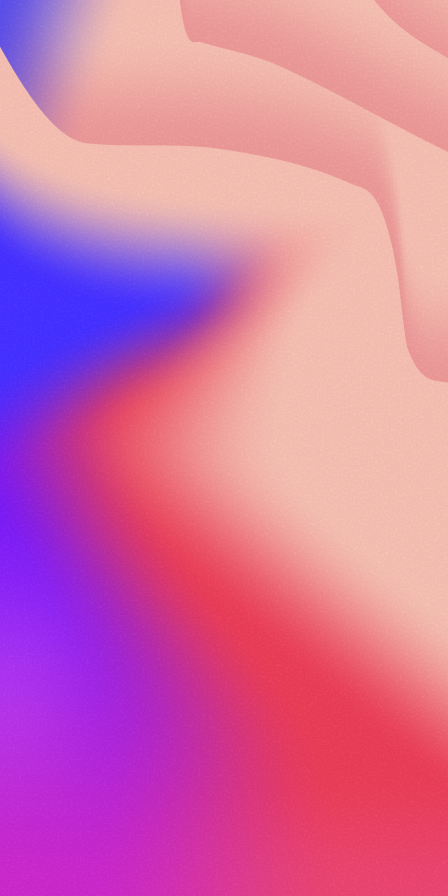
Reproduce this background procedurally as a WebGL 1 fragment shader.

```glsl
precision highp float;
uniform vec2 u_resolution;

#define PEACH vec3(0.95, 0.74, 0.69)
#define ROSE vec3(0.915, 0.59, 0.59)
#define RED vec3(0.91, 0.24, 0.34)
#define BLUE vec3(0.27, 0.19, 1.0)
#define VIOLET vec3(0.47, 0.10, 0.96)
#define MAGENTA vec3(0.80, 0.16, 0.78)
#define SHADE_DEPTH 0.25
#define GRAIN_SCALE 200.0
#define GRAIN_AMOUNT 0.035

// Cubic curve between two knots, each (x, depth, slope)
float bend(float x, vec3 a, vec3 b) {
  float h = b.x - a.x;
  float t = clamp((x - a.x) / h, 0.0, 1.0);
  float s = t * t * (3.0 - 2.0 * t);
  float u = 1.0 - t;
  return mix(a.y, b.y, s) + h * t * u * (u * a.z - t * b.z);
}

// Depth of the three sheet edges below the top
float frontEdge(float x) {
  vec3 dip = vec3(0.195, 0.320, 0.1);
  vec3 shelf = vec3(0.495, 0.333, 0.15);
  vec3 shoulder = vec3(0.781, 0.409, 0.45);
  vec3 drop = vec3(0.885, 0.599, 5.5);
  vec3 foot = vec3(0.911, 0.781, 2.6);
  if (x < dip.x) return bend(x, vec3(0.0, 0.104, 1.8), dip);
  if (x < shelf.x) return bend(x, dip, shelf);
  if (x < shoulder.x) return bend(x, shelf, shoulder);
  if (x < drop.x) return bend(x, shoulder, drop);
  if (x < foot.x) return bend(x, drop, foot);
  return bend(x, foot, vec3(1.0, 0.854, 0.2));
}

float middleEdge(float x) {
  vec3 corner = vec3(0.448, 0.094, 0.3);
  vec3 slope = vec3(0.625, 0.148, 0.45);
  if (x < corner.x) return bend(x, vec3(0.398, -0.026, 9.0), corner);
  if (x < slope.x) return bend(x, corner, slope);
  return bend(x, slope, vec3(1.0, 0.339, 0.48));
}

float backEdge(float x) {
  return bend(x, vec3(0.82, -0.02, 1.4), vec3(1.0, 0.13, 0.6));
}

// Smooth cover of the sheet below an edge
float cover(float depth, float edge, float nextEdge, float pixel) {
  float slope = (nextEdge - edge) / pixel;
  float d = (depth - edge) / sqrt(1.0 + slope * slope);
  return smoothstep(-0.7 * pixel, 0.7 * pixel, d);
}

// Peach sheet darkening to rose just above the edge in front of it
vec3 sheet(float depth, float edge) {
  return mix(ROSE, PEACH, smoothstep(0.0, SHADE_DEPTH, edge - depth));
}

float soft(float d, float halfWidth) {
  return smoothstep(-halfWidth, halfWidth, d);
}

// Blue, violet and red glow on the front sheet
vec3 frontColor(float x, float y) {
  vec3 cool = mix(VIOLET, MAGENTA, smoothstep(1.1, 2.1, y));
  vec2 fromGlow = vec2(x, y - 1.52) / vec2(0.2, 0.25);
  cool += vec3(0.08, 0.08, 0.04) * exp(-dot(fromGlow, fromGlow));
  vec3 warm = RED + vec3(0.0, 0.03, 0.10) * smoothstep(1.7, 2.0, y);

  float coolEdge = 0.12 + 0.36 * smoothstep(0.95, 1.75, y);
  vec3 glow = mix(cool, warm, soft(x - coolEdge, 0.2 + 0.1 * smoothstep(1.2, 2.0, y)));
  float blue = soft(0.94 - 0.47 * x - y, 0.13) * (1.0 - smoothstep(0.38, 0.70, x));
  glow = mix(glow, BLUE, blue);

  // The glow ends at a curved top and a rounded wedge on the right
  float top = 0.60 - 0.17 * exp(-4.8 * x);
  float v = y - 1.015;
  float wedgeEdge = 0.29 + 0.225 * v + 1.025 * sqrt(v * v + 0.01);
  float wedge = soft(x - wedgeEdge, mix(0.13, 0.25, smoothstep(0.65, 1.0, y)));
  return mix(PEACH, glow, soft(y - top, 0.14) * (1.0 - wedge));
}

vec2 hash2(vec2 cell) {
  vec2 k = vec2(dot(cell, vec2(127.1, 311.7)), dot(cell, vec2(269.5, 183.3)));
  return fract(sin(k) * 43758.5);
}

// Cellular noise: distance to the nearest scattered point
float grain(vec2 p) {
  vec2 cell = floor(p);
  float nearest = 2.0;
  for (int j = -1; j <= 1; j++) {
    for (int i = -1; i <= 1; i++) {
      vec2 c = cell + vec2(float(i), float(j));
      nearest = min(nearest, distance(p, c + hash2(c)));
    }
  }
  return nearest - 0.45;
}

void main() {
  vec2 p = gl_FragCoord.xy / u_resolution * vec2(1.0, 2.0);
  float x = p.x, y = 2.0 - p.y;
  float pixel = 1.0 / u_resolution.x;
  float front = frontEdge(x), middle = middleEdge(x), back = backEdge(x);

  // Sheets from back to front
  vec3 color = sheet(y, back + 0.03);
  color = mix(color, sheet(y, middle), cover(y, back, backEdge(x + pixel), pixel));
  vec3 nearSheet = sheet(y, front);
  nearSheet = mix(vec3(0.34, 0.30, 0.92), nearSheet, smoothstep(-0.02, 0.30, x + 0.35 * y));
  color = mix(color, nearSheet, cover(y, middle, middleEdge(x + pixel), pixel));
  color = mix(color, frontColor(x, y), cover(y, front, frontEdge(x + pixel), pixel));

  color += GRAIN_AMOUNT * grain(p * GRAIN_SCALE);
  gl_FragColor = vec4(clamp(color, 0.0, 1.0), 1.0);
}
```
